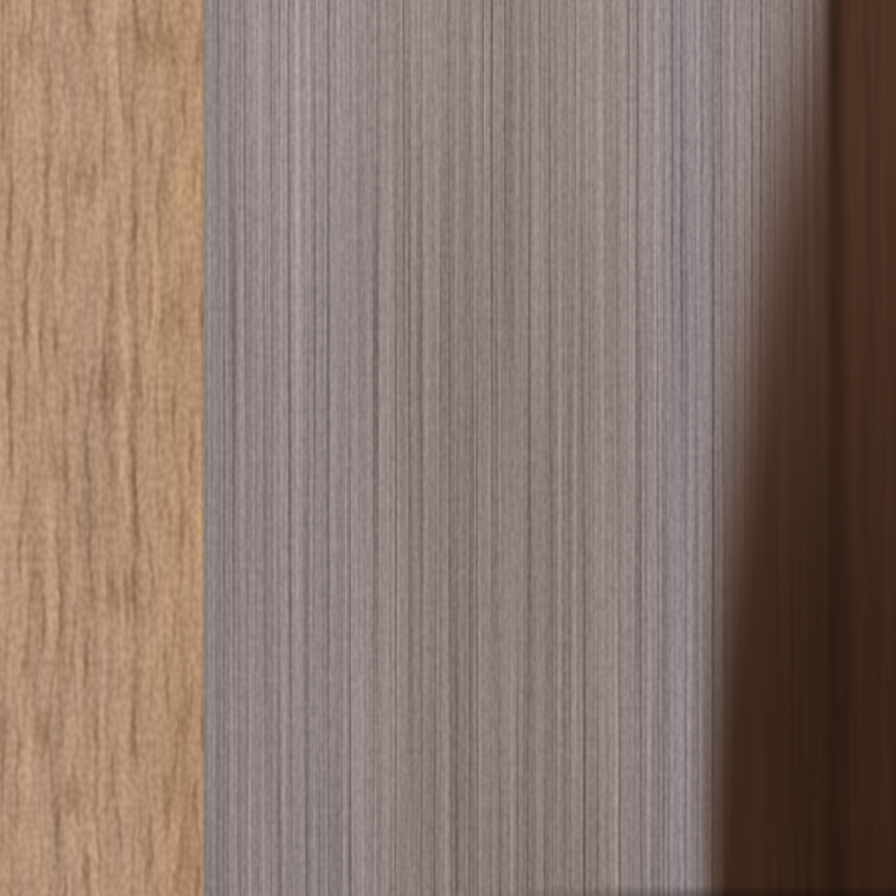
A Shadertoy shader for this texture:

```glsl
// Three upright wood boards: warm oak at left, a wide grey-washed board, dark walnut at right.
// Grain is gradient noise stretched along y; a soft curved shadow falls over the grey
// board, tighter near the bottom and wider towards the top.

vec2 hashGradient(vec2 cell) {
    vec2 p = fract(cell * vec2(0.1031, 0.1137));
    p += dot(p, p.yx + 33.33);
    float angle = 6.2832 * fract((p.x + p.y) * p.x * 17.17);
    return vec2(cos(angle), sin(angle));
}

// Gradient noise, roughly -0.7 to 0.7
float noise(vec2 p) {
    vec2 i = floor(p), f = p - i;
    vec2 u = f * f * f * (f * (f * 6.0 - 15.0) + 10.0);
    float a = dot(hashGradient(i), f);
    float b = dot(hashGradient(i + vec2(1, 0)), f - vec2(1, 0));
    float c = dot(hashGradient(i + vec2(0, 1)), f - vec2(0, 1));
    float d = dot(hashGradient(i + vec2(1, 1)), f - vec2(1, 1));
    return mix(mix(a, b, u.x), mix(c, d, u.x), u.y);
}

// Layers of fibres, each finer and less stretched than the last
float fibres(vec2 p, vec2 scale) {
    float sum = 0.0, weight = 1.0;
    for (int k = 0; k < 4; k++) {
        sum += weight * noise(p * scale + float(k) * 19.37 + 5.3);
        scale *= vec2(1.4, 2.0);
        weight *= 0.9;
    }
    return sum;
}

float bump(float x, float center, float width) {
    float d = (x - center) / width;
    return exp(-d * d);
}

vec3 oak(vec2 p) {
    vec2 q = p;
    q.x += 0.004 * noise(p * vec2(7.0, 5.0)) + 0.003 * noise(p * vec2(30.0, 38.0));
    float grain = fibres(q, vec2(60.0, 2.4));
    float pores = smoothstep(0.0, 0.5, noise(q * vec2(115.0, 13.0) + 7.1));
    float bands = smoothstep(0.0, 0.45, noise(q * vec2(72.0, 1.6) + 31.7));
    vec3 color = mix(vec3(0.69, 0.565, 0.47), vec3(0.685, 0.55, 0.43), smoothstep(0.12, 0.22, p.x));
    color *= 1.015 + 0.03 * p.y + 0.075 * grain;
    color -= vec3(0.10, 0.105, 0.105) * (0.8 * pores + 0.5 * bands);
    return color + 0.075 * noise(p * vec2(165.0, 110.0));
}

vec3 greyWash(vec2 p) {
    vec2 q = p + vec2(0.0006 * noise(p * vec2(12.0, 9.0)), 0.0);
    float lines = fibres(q, vec2(100.0, 0.8));
    float ripple = noise(q * vec2(187.0, 1.0) + 3.7) + noise(q * vec2(239.0, 1.7) + 71.3);
    float grooves = smoothstep(0.06, 0.42, noise(q * vec2(203.0, 0.9) + 43.1));
    float fleck = noise(p * vec2(230.0, 60.0)) + noise(p * vec2(210.0, 150.0) + 9.2);

    // Broad tint: cooler at the sides, browner through the middle
    vec3 color = mix(vec3(0.588, 0.538, 0.53), vec3(0.558, 0.5, 0.48), bump(p.x, 0.57, 0.14));
    color += vec3(-0.01, 0.0, 0.016) * (bump(p.x, 0.76, 0.045) + 0.5 * bump(p.x, 0.36, 0.05));
    color *= 1.0 + 0.04 * smoothstep(0.55, 1.0, p.y) - 0.04 * smoothstep(0.25, 0.0, p.y);
    color *= 1.0 - 0.07 * smoothstep(0.72, 0.86, p.x);
    color *= 1.0 + 0.045 * lines + 0.14 * ripple + 0.075 * fleck;
    color -= vec3(0.085, 0.09, 0.09) * grooves;

    // Cut edge beside the oak
    color += vec3(-0.015, 0.0, 0.018) * bump(p.x, 0.233, 0.006);
    return color * (1.0 - 0.06 * bump(p.x, 0.246, 0.012));
}

vec3 walnut(vec2 p) {
    float grain = fibres(p + vec2(0.002 * noise(p * 7.0), 0.0), vec2(65.0, 1.2));
    vec3 color = mix(vec3(0.22, 0.137, 0.09), vec3(0.30, 0.195, 0.145), smoothstep(0.1, 0.95, p.y));
    color *= 1.0 + 0.09 * grain;
    return color * (1.0 - 0.22 * bump(p.x, 0.931, 0.011));
}

// Tint of the grey board where the shadow covers it
vec3 shadedWash(vec2 p) {
    float grain = fibres(p, vec2(100.0, 0.9));
    vec3 color = mix(vec3(0.22, 0.14, 0.093), vec3(0.34, 0.245, 0.20), smoothstep(0.15, 0.95, p.y));
    color *= 1.0 + 0.08 * grain;
    return color * (1.06 - 0.14 * smoothstep(0.84, 0.925, p.x));
}

void mainImage(out vec4 fragColor, in vec2 fragCoord) {
    vec2 p = fragCoord / iResolution.xy;
    float pixel = 1.0 / iResolution.x;

    // Shadow boundary bends right as it rises
    float edge = 0.793 + 0.115 * p.y * p.y;
    float blur = mix(0.026, 0.062, p.y);
    float shadow = smoothstep(edge - blur, edge + blur, p.x);
    shadow *= 1.0 - 0.15 * smoothstep(0.7, 1.0, p.y);
    vec3 wash = mix(greyWash(p), shadedWash(p), shadow);

    // Join the boards
    vec3 color = mix(oak(p), wash, smoothstep(-pixel, pixel, p.x - 0.228));
    color = mix(color, walnut(p), smoothstep(-0.007, 0.007, p.x - 0.923));
    color *= 1.0 - 0.10 * bump(p.x, 0.2275, 0.0025);

    // Dim foot at the lower right
    color *= 1.0 - 0.25 * smoothstep(0.014, 0.0, p.y) * smoothstep(0.5, 0.8, p.x);
    fragColor = vec4(clamp(color, 0.0, 1.0), 1.0);
}
```
